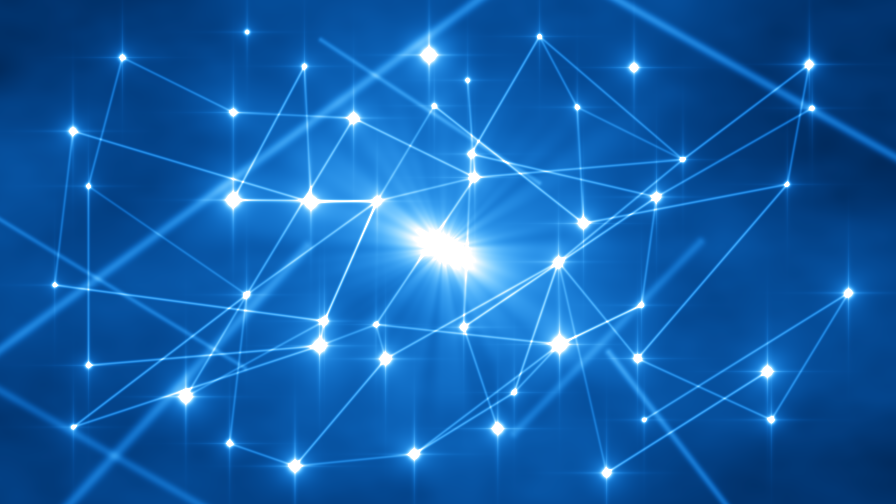
Reproduce this background procedurally as a Shadertoy shader.

```glsl
// Glowing blue network: starry nodes joined by fine lines over clouds, beams and a bright core.

const vec2 GRID = vec2(8.0, 6.0);
const vec2 CENTER = vec2(0.889, 0.5);
const vec2 CORE = vec2(0.88, 0.507);

vec2 hash22(vec2 p) {
    vec3 q = fract(p.xyx * vec3(0.1031, 0.1030, 0.0973));
    q += dot(q, q.yzx + 33.33);
    return fract((q.xx + q.yz) * q.zy);
}

float noise(vec2 p) {
    vec2 i = floor(p), f = fract(p);
    f = f * f * (3.0 - 2.0 * f);
    return mix(mix(hash22(i).x, hash22(i + vec2(1, 0)).x, f.x),
               mix(hash22(i + vec2(0, 1)).x, hash22(i + vec2(1, 1)).x, f.x), f.y);
}

float fbm(vec2 p) {
    float sum = 0.0, amp = 0.5;
    for (int i = 0; i < 4; i++) {
        sum += amp * noise(p);
        p = mat2(1.6, 1.2, -1.2, 1.6) * p + 7.3;
        amp *= 0.5;
    }
    return sum;
}

float bell(vec2 d, vec2 size) {
    d /= size;
    return exp(-dot(d, d));
}

// Soft line from a to b
float streak(vec2 p, vec2 a, vec2 b, float width) {
    vec2 pa = p - a, ba = b - a;
    float t = clamp(dot(pa, ba) / dot(ba, ba), 0.0, 1.0);
    return bell(pa - ba * t, vec2(width));
}

// Jittered grid point, denser in the middle and pushed off the core
vec2 nodeAt(vec2 id) {
    vec2 u = (id + 0.1 + 0.8 * hash22(id + 3.0)) / GRID * 2.0 - 1.0;
    u *= vec2(0.72 + 0.23 * u.x * u.x, 0.93);
    vec2 pos = CENTER + u * CENTER;
    vec2 away = pos - CORE;
    return pos + normalize(away + 0.001) * 0.09 * bell(away, vec2(0.16, 0.12));
}

// Node with a hot centre, halo and cross-shaped glint
float star(vec2 d, float power) {
    vec2 a = abs(d);
    float glint = exp(-a.x / 0.003 - a.y / 0.045) + 0.8 * exp(-a.y / 0.003 - a.x / 0.04);
    return bell(d, vec2(0.005 + 0.008 * power)) * 0.8
         + exp(-length(d) / (0.012 + 0.014 * power)) * (0.2 + 0.4 * power)
         + glint * (0.15 + 0.35 * power);
}

float network(vec2 p) {
    float light = 0.0;
    for (float y = 0.0; y < GRID.y; y++) {
        for (float x = 0.0; x < GRID.x; x++) {
            vec2 id = vec2(x, y), pos = nodeAt(id);
            float power = hash22(id + 41.0).x;
            light += star(p - pos, power * power);
            // One link sideways and one upward
            for (int k = 0; k < 2; k++) {
                vec2 h = hash22(id + 17.0 + float(k) * 9.0);
                vec2 hop = k == 0 ? vec2(1.0 + floor(h.x * 2.0), floor(h.y * 3.0) - 1.0)
                                  : vec2(floor(h.x * 2.0), 1.0 + floor(h.y * 2.0));
                vec2 to = id + hop;
                if (to.x < GRID.x && to.y < GRID.y && to.y >= 0.0)
                    light += streak(p, pos, nodeAt(to), 0.0026) * (0.14 + 0.18 * h.x);
            }
        }
    }
    return light;
}

float beams(vec2 p) {
    float light = 0.22 * streak(p, vec2(-0.1, 0.233), vec2(0.98, 1.023), 0.010);
    light += 0.25 * streak(p, vec2(1.20, 1.015), vec2(1.85, 0.647), 0.009);
    light += 0.20 * streak(p, vec2(0.10, -0.042), vec2(0.61, 0.51), 0.011);
    light += 0.22 * streak(p, vec2(1.208, 0.301), vec2(1.47, -0.04), 0.007);
    light += 0.15 * streak(p, vec2(-0.05, 0.254), vec2(0.44, -0.026), 0.009);
    light += 0.17 * streak(p, vec2(-0.05, 0.595), vec2(0.486, 0.27), 0.005);
    light += 0.17 * streak(p, vec2(0.637, 0.921), vec2(1.07, 0.637), 0.005);
    light += 0.14 * streak(p, vec2(1.02, 0.14), vec2(1.39, 0.52), 0.009);
    return light;
}

void mainImage(out vec4 fragColor, in vec2 fragCoord) {
    vec2 p = (fragCoord - 0.5 * iResolution.xy) / iResolution.y + CENTER;
    vec2 d = p - CORE;

    // Clouds, brighter toward the middle
    float light = 0.10 + 0.24 * fbm(p * vec2(3.0, 4.5) + 2.0);
    light += 0.19 * bell(d, vec2(0.65, 0.48));

    // Faint rays and the tilted core
    vec2 rayDir = d / max(length(d), 0.001);
    light += 0.12 * noise(rayDir * 9.0 + 20.0) * bell(d, vec2(0.5, 0.4));
    vec2 tilted = mat2(0.91, 0.41, -0.41, 0.91) * d;
    light += 0.22 * bell(tilted, vec2(0.28, 0.10)) + 0.5 * bell(tilted, vec2(0.11, 0.045));

    light += beams(p) + network(p);

    // Navy to azure to white
    float g = clamp(light, 0.0, 1.0);
    float shade = 1.0 - min(g * 1.22, 1.0);
    fragColor = vec4(pow(g, 3.2), g, 1.0 - shade * shade, 1.0);
}
```
